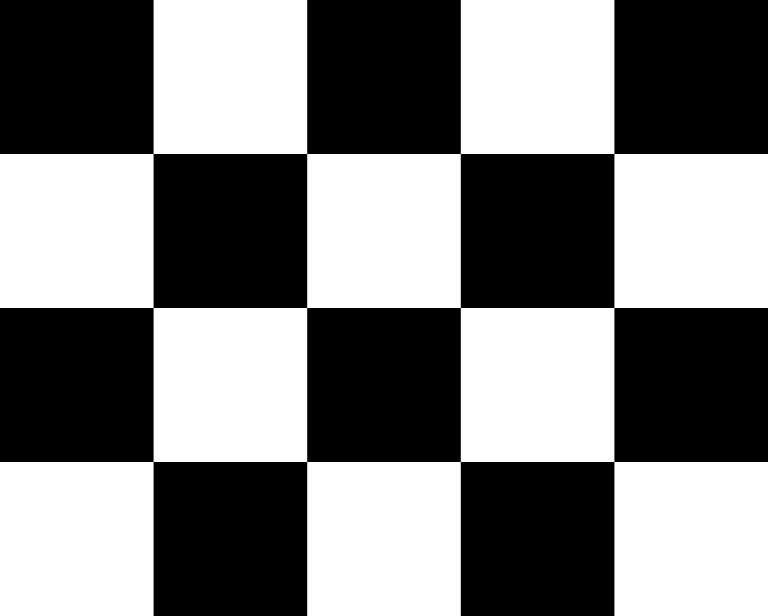
Give the GLSL for this pattern, as a WebGL 1 fragment shader.

```glsl
precision highp float;
// Black and white checkerboard, five cells across and four down.

uniform vec2 u_resolution;

const vec2 CELLS = vec2(5.0, 4.0);      // cells across and down
const vec3 LIGHT = vec3(1.0);           // colour of the lower left cell
const vec3 DARK = vec3(0.0);
const float EDGE_PIXELS = 1.0;          // width of the smoothed edge

// Square wave per axis: +1 in even cells, -1 in odd cells, with a soft step.
vec2 squareWave(vec2 p, vec2 edgeWidth) {
    vec2 parity = 1.0 - 2.0 * mod(floor(p), 2.0);
    vec2 edgeDistance = 0.5 - abs(fract(p) - 0.5);
    return parity * clamp(2.0 * edgeDistance / edgeWidth, 0.0, 1.0);
}

void main() {
    vec2 cellsPerPixel = CELLS / u_resolution;
    vec2 p = gl_FragCoord.xy * cellsPerPixel;

    // The product of both waves alternates along rows and columns.
    vec2 wave = squareWave(p, EDGE_PIXELS * cellsPerPixel);
    float lightness = 0.5 + 0.5 * wave.x * wave.y;

    gl_FragColor = vec4(mix(DARK, LIGHT, lightness), 1.0);
}
```
